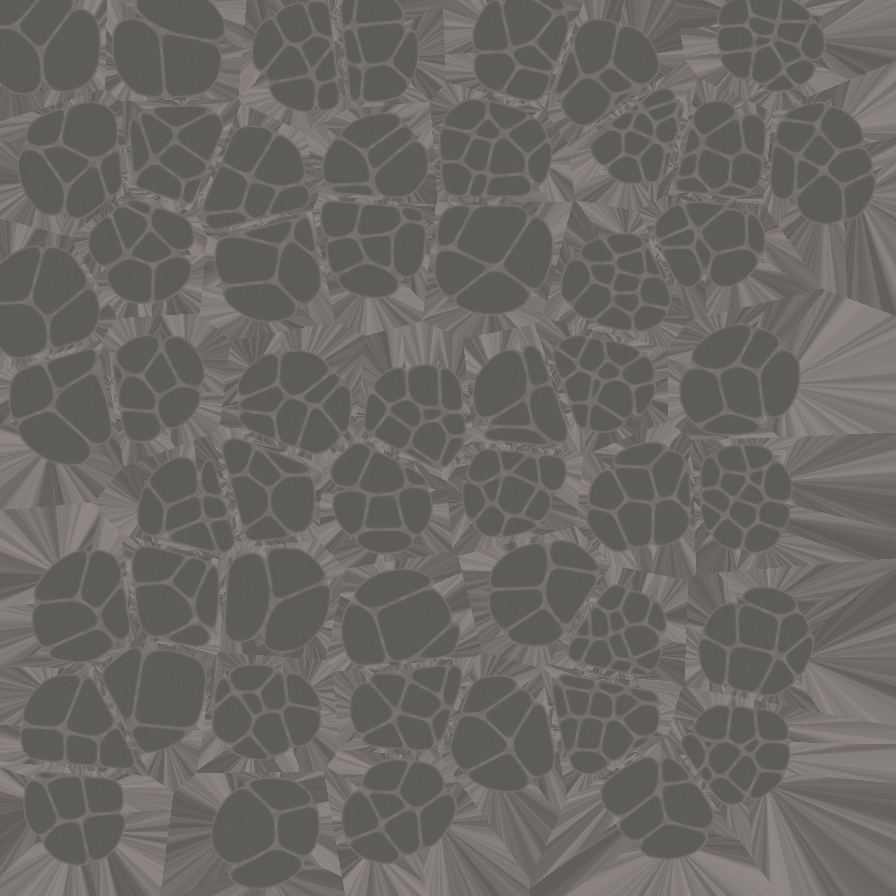
A Shadertoy shader for this texture:

```glsl
// Clusters of dark, rounded stone cells set in a ground of fanned taupe streaks.
// A coarse cellular pattern places the clusters; a weighted cellular pattern
// splits each into cells, and hashed angular bands fan outward from the cells.

const float CLUSTERS = 7.9;        // clusters across the canvas
const float RADIUS = 0.073;        // largest cluster radius
const float GAP = 0.0045;          // least distance from cluster to divide
const float LINE = 0.0016;         // half width of the pale joints
const float MAX_CELLS = 15.0;
const vec2 LOW = vec2(0.035, 0.07);   // limits of the cluster centres
const vec2 HIGH = vec2(0.95, 0.975);
const vec3 STONE = vec3(0.367, 0.360, 0.350);
const vec3 JOINT = vec3(0.475, 0.461, 0.446);
const vec3 STREAK_DARK = vec3(0.375, 0.365, 0.355);
const vec3 STREAK_LIGHT = vec3(0.555, 0.530, 0.512);
const float TAU = 6.2831853;

vec2 hash2(vec2 p) {
    vec3 a = fract(p.xyx * vec3(0.1031, 0.1030, 0.0973));
    a += dot(a, a.yzx + 33.33);
    return fract((a.xx + a.yz) * a.zy);
}

float smoothMin(float a, float b, float k) {
    float h = max(k - abs(a - b), 0.0) / k;
    return min(a, b) - h * h * k * 0.25;
}

vec2 clusterCentre(vec2 id) {
    return (id + 0.5 + 0.62 * (hash2(id + 17.0) - 0.5)) / CLUSTERS;
}

bool onSheet(vec2 c) {
    return all(greaterThan(c, LOW)) && all(lessThan(c, HIGH));
}

// Seed position relative to the cluster centre, with its weight in z
vec3 cellSeed(float k, float count, vec2 id, vec2 axes, float spacing) {
    vec2 h = hash2(id * 7.0 + vec2(k * 3.0 + 5.0, k * 11.0));
    vec2 g = hash2(id * 5.0 + vec2(k * 13.0, 71.0 + k));
    float a = k * 2.39996 + TAU * hash2(id + 41.0).x;
    vec2 s = 0.85 * sqrt((k + 0.5) / count) * vec2(cos(a), sin(a)) * axes;
    return vec3(s + 0.32 * spacing * (h - 0.5), 0.42 * spacing * spacing * (g.x - 0.5));
}

// Piecewise tone around a full turn
float bands(float turn, float count, float key) {
    float x = turn * count;
    float i = floor(x);
    float a = hash2(vec2(mod(i, count), key)).x;
    float b = hash2(vec2(mod(i + 1.0, count), key)).x;
    return mix(a, b, smoothstep(0.75, 1.0, x - i));
}

// Sparse pale flecks
float flecks(vec2 p, float density) {
    vec2 g = p * density;
    vec2 id = floor(g);
    vec2 h = hash2(id + 9.0);
    vec2 d = fract(g) - 0.25 - 0.5 * h;
    float a = TAU * h.y;
    d = mat2(cos(a), -sin(a), sin(a), cos(a)) * d;
    return step(0.72, hash2(id + 83.0).x) * smoothstep(0.2, 0.05, length(d * vec2(0.6, 1.6)));
}

void mainImage(out vec4 fragColor, in vec2 fragCoord) {
    vec2 p = fragCoord / iResolution.xy;
    float px = 0.8 / iResolution.y;
    vec2 base = floor(p * CLUSTERS);

    // Nearest cluster
    float best = 1e5;
    vec2 id = base, centre = p;
    for (int n = 0; n < 25; n++) {
        vec2 other = base + vec2(n % 5 - 2, n / 5 - 2);
        vec2 c = clusterCentre(other);
        float d = distance(p, c);
        if (onSheet(c) && d < best) { best = d; id = other; centre = c; }
    }

    // Distance to the divide between clusters
    float divide = 1.0;
    for (int n = 0; n < 25; n++) {
        vec2 other = base + vec2(n % 5 - 2, n / 5 - 2);
        vec2 c = clusterCentre(other);
        if (onSheet(c) && other != id)
            divide = smoothMin(divide, dot(0.5 * (c + centre) - p, normalize(c - centre)), 0.008);
    }

    // Cluster shape, turned to its own direction
    vec2 h = hash2(id + 3.0), g = hash2(id + 29.0);
    float turn = TAU * h.x;
    vec2 q = mat2(cos(turn), -sin(turn), sin(turn), cos(turn)) * (p - centre);
    vec2 axes = RADIUS * mix(0.9, 1.0, g.x) * vec2(1.0, mix(0.8, 1.0, g.y));
    float count = min(MAX_CELLS, 3.0 + floor(13.0 * h.y * mix(0.25, 1.0, centre.x) + 2.5 * centre.x));
    float spacing = sqrt(0.5 * TAU * axes.x * axes.y / count);

    // Cell that owns this point
    float nearest = 1e5, owner = 0.0;
    vec3 seed = vec3(0.0);
    for (float k = 0.0; k < count; k++) {
        vec3 s = cellSeed(k, count, id, axes, spacing);
        float d = dot(q - s.xy, q - s.xy) - s.z;
        if (d < nearest) { nearest = d; owner = k; seed = s; }
    }

    // Outer outline, then the rounded cell edge inside it
    float rim = (1.0 - length(q / axes)) * axes.y;
    rim = smoothMin(rim, 0.83 * spacing - distance(q, seed.xy), 0.012);
    rim = smoothMin(rim, divide - GAP * mix(0.5, 1.5, h.y), 0.01);
    float edge = rim;
    for (float k = 0.0; k < count; k++) {
        if (k == owner) continue;
        vec3 s = cellSeed(k, count, id, axes, spacing);
        float d = dot(q - s.xy, q - s.xy) - s.z;
        edge = smoothMin(edge, (d - nearest) / (2.0 * distance(s.xy, seed.xy)), 0.16 * spacing);
    }

    // Streaked ground fanning from the owning cell
    vec2 away = q - seed.xy;
    float angle = atan(away.y, away.x) / TAU + 0.5;
    float key = mod(id.x * 31.0 + id.y * 57.0 + owner * 7.0, 400.0) + 3.0;
    float tone = 0.5 * bands(angle, 15.0, key) + 0.32 * bands(angle, 67.0, key + 0.3)
               + 0.18 * bands(angle, 151.0, key + 0.7);
    vec3 color = mix(STREAK_DARK, STREAK_LIGHT, smoothstep(0.1, 0.92, tone));

    // Pale joints and flecked stone
    float wear = 0.5 + 0.25 * sin(p.x * 311.0 + 3.0 * sin(p.y * 173.0)) + 0.25 * sin(p.y * 277.0 + 2.0 * sin(p.x * 211.0));
    vec3 joint = mix(JOINT, STREAK_DARK, 0.4 * wear);
    color = mix(color, joint, smoothstep(-px, px, rim));
    float fleck = flecks(p, 130.0) * wear + 0.6 * flecks(p + 0.37, 230.0);
    vec3 stone = STONE + 0.035 * fleck + 0.02 * smoothstep(0.005, 0.0, edge);
    color = mix(color, stone, smoothstep(-px, px, edge - LINE));
    fragColor = vec4(color, 1.0);
}
```
